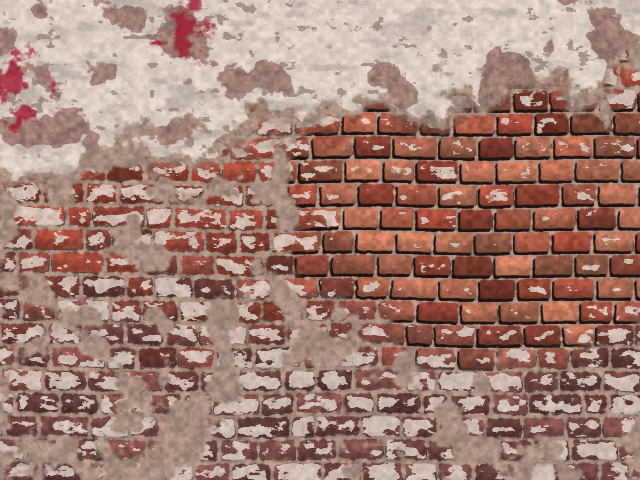
A Shadertoy shader for this texture:

```glsl
// Weathered brick wall with flaking pale plaster above and whitewashed, worn bricks below.

const vec2 GRID = vec2(12.13, 20.57);   // bricks per unit of canvas height
const vec3 PLASTER = vec3(0.87, 0.81, 0.77);
const vec3 BARE_COAT = vec3(0.61, 0.48, 0.45);
const vec3 MORTAR = vec3(0.65, 0.55, 0.50);
const vec3 ORANGE = vec3(0.70, 0.43, 0.33);
const vec3 RED = vec3(0.57, 0.26, 0.20);
const vec3 PURPLE = vec3(0.46, 0.28, 0.27);
const vec3 SHADOW = vec3(0.12, 0.07, 0.06);
const vec3 CRIMSON = vec3(0.62, 0.10, 0.19);

float hash(vec2 p) {
    return fract(sin(dot(p, vec2(127.1, 311.7))) * 43758.5453);
}

float noise(vec2 p) {
    vec2 i = floor(p), f = fract(p);
    f = f * f * (3.0 - 2.0 * f);
    return mix(mix(hash(i), hash(i + vec2(1, 0)), f.x),
               mix(hash(i + vec2(0, 1)), hash(i + vec2(1, 1)), f.x), f.y);
}

float fbm(vec2 p) {
    float sum = 0.0, amp = 0.5;
    for (int i = 0; i < 5; i++) {
        sum += amp * noise(p);
        p = p * 2.03 + 17.3;
        amp *= 0.5;
    }
    return sum / 0.97;
}

float roundBox(vec2 p, vec2 halfSize, float radius) {
    vec2 q = abs(p) - halfSize + radius;
    return length(max(q, 0.0)) + min(max(q.x, q.y), 0.0) - radius;
}

// Sideways shift of the joint at the left of a brick
float jointShift(vec2 id, float spread) {
    return (hash(id + 3.7) - 0.5) * spread;
}

// Brick id in xy, offset from the brick centre in z, brick width in w (cells)
vec4 brickCell(vec2 g, float spread) {
    float row = floor(g.y);
    float x = g.x + 0.5 * mod(row, 2.0) - 0.05 + (hash(vec2(row, 5.0)) - 0.5) * 0.16;
    vec2 id = vec2(floor(x), row);
    if (x < id.x + jointShift(id, spread)) id.x -= 1.0;
    else if (x > id.x + 1.0 + jointShift(id + vec2(1, 0), spread)) id.x += 1.0;
    float left = id.x + jointShift(id, spread);
    float right = id.x + 1.0 + jointShift(id + vec2(1, 0), spread);
    return vec4(id, x - 0.5 * (left + right), right - left);
}

vec3 brickColor(vec2 id, vec2 p, float sound) {
    float tone = hash(id + 11.0);
    vec3 worn = mix(RED, PURPLE, smoothstep(0.2, 0.55, 0.75 - p.y - 0.3 * (tone - 0.5)));
    vec3 fresh = mix(RED, ORANGE, smoothstep(0.15, 0.6, tone));
    return mix(worn, fresh, sound) * (0.8 + 0.4 * hash(id + 23.0));
}

vec3 brickwork(vec2 p, float sound, float smear, float aa) {
    float grain = fbm(p * 95.0);
    vec2 g = p * GRID + vec2(0.0, 0.29 + 0.22 * (noise(p * 4.0) - 0.5));
    vec4 cell = brickCell(g, mix(0.45, 0.2, sound));
    vec2 local = vec2(cell.z, fract(g.y) - 0.5) / GRID - vec2(0.0012, 0.0022);
    vec2 halfSize = vec2(0.5 * cell.w / GRID.x - 0.0042, 0.0200);
    float rough = (grain - 0.5) * mix(0.010, 0.005, sound);
    float d = roundBox(local, halfSize, 0.006) + rough;

    // Joints, with the shade falling down and to the left
    vec3 col = MORTAR * (0.68 + 0.6 * grain);
    float shadeDist = roundBox(local + vec2(0.0035, 0.0055), halfSize, 0.005) + rough;
    float shade = (1.0 - smoothstep(-0.001, 0.003, shadeDist))
                * smoothstep(0.25, 0.65, sound + 0.4 * noise(p * 24.0));
    float crack = (1.0 - smoothstep(0.0, 0.003, abs(d - 0.001))) * smoothstep(0.55, 0.72, noise(p * 31.0));
    col = mix(col, SHADOW, max(shade, 0.65 * crack * step(local.y, 0.006)));

    // Brick faces with flaked whitewash
    float depth = clamp(-d / 0.014, 0.0, 1.0);
    vec3 face = brickColor(cell.xy, p, sound) * (0.68 + 0.6 * grain);
    face *= 0.85 + 0.2 * smoothstep(-0.02, 0.015, local.y);
    float cover = fbm(p * vec2(42.0, 68.0)) + 0.24 * depth + 0.3 * (hash(cell.xy + 41.0) - 0.5)
                + 0.22 * (1.0 - sound) + 0.06 * (1.0 - smoothstep(0.0, 0.3, p.y)) - 0.88;
    face = mix(face, PLASTER * (0.85 + 0.25 * grain), 0.9 * smoothstep(0.0, 0.07, cover));
    float visible = (1.0 - smoothstep(-aa, aa, d)) * (1.0 - smear);
    return mix(mix(col, MORTAR * (0.75 + 0.5 * grain), smear), face, visible);
}

// Soft round spot that fades to zero at the radius
float spot(vec2 p, vec2 center, float radius) {
    return 1.0 - smoothstep(0.0, radius, length(p - center));
}

vec3 plasterCoat(vec2 p) {
    float grain = fbm(p * 85.0);
    vec3 col = PLASTER * (0.87 + 0.25 * grain);
    col *= 1.0 - 0.13 * smoothstep(0.55, 0.75, fbm(p * vec2(16.0, 36.0)));
    float bare = smoothstep(0.62, 0.65, fbm(p * 8.5 + 4.0) + 0.08 * (grain - 0.5));
    col = mix(col, BARE_COAT * (0.7 + 0.6 * grain), bare);
    float flecks = smoothstep(0.67, 0.72, fbm(p * vec2(38.0, 52.0) + 9.0));
    col = mix(col, MORTAR * 0.85, 0.7 * flecks);
    float stain = max(spot(p, vec2(0.40, 0.93), 0.12), spot(p, vec2(0.04, 0.81), 0.14));
    return mix(col, CRIMSON, 0.8 * smoothstep(0.78, 0.96, fbm(p * 34.0) + 0.42 * stain));
}

void mainImage(out vec4 fragColor, in vec2 fragCoord) {
    vec2 p = fragCoord / iResolution.y;
    float broad = fbm(p * 9.0 + 2.0);
    // Well kept bricks right of the middle; height above the broken plaster edge
    float sound = 1.0 - smoothstep(0.65, 1.15, length((p - vec2(1.08, 0.54)) / vec2(0.52, 0.29)) + 0.5 * (broad - 0.5));
    float above = p.y - 0.64 - 0.17 * p.x + 0.22 * (broad - 0.5) + 0.08 * (fbm(p * 40.0) - 0.5);
    float smear = smoothstep(0.60, 0.70, fbm(p * 15.0 + 6.0) + 0.04 - 0.3 * sound);
    smear = max(smear, 0.9 * smoothstep(-0.05, 0.0, above));
    vec3 col = brickwork(p, sound, smear, 1.0 / iResolution.y);
    col = mix(col, plasterCoat(p), smoothstep(0.0, 0.018, above));
    fragColor = vec4(clamp(col, 0.0, 1.0), 1.0);
}
```
